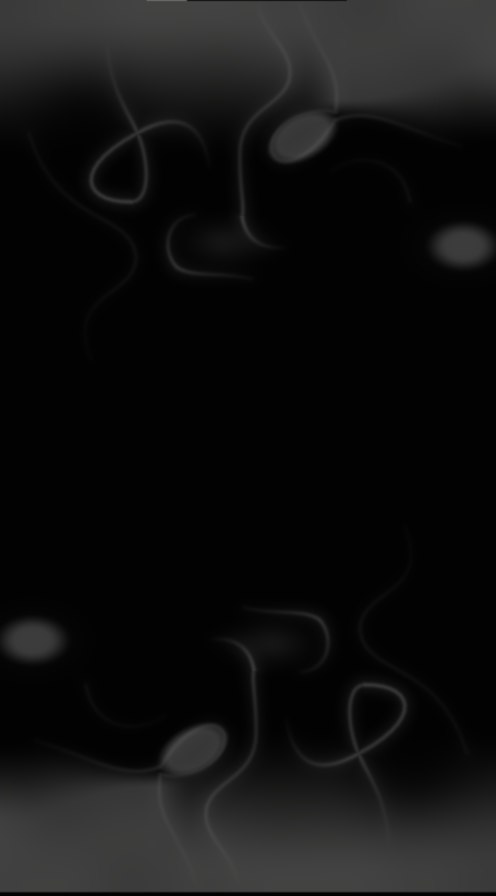
Write a Shadertoy shader that draws this background.

```glsl
// Dark smoke: grey fog at both ends, with thin glowing wisps in half-turn symmetry.
#define CANVAS vec2(4.26, 7.68)
#define PIVOT vec2(2.13, 3.80)
#define FOG_LEVEL 0.24
#define WISP_LEVEL 0.17
#define WISP_WIDTH 0.022
#define HALO_WIDTH 0.085
#define STEPS 14
#define BASE 0.006

float hash(vec2 p) {
    return fract(sin(dot(p, vec2(127.1, 311.7))) * 4375.85);
}

float noise(vec2 p) {
    vec2 i = floor(p), f = fract(p);
    f = f * f * (3.0 - 2.0 * f);
    return mix(mix(hash(i), hash(i + vec2(1, 0)), f.x),
               mix(hash(i + vec2(0, 1)), hash(i + vec2(1, 1)), f.x), f.y);
}

// Falls smoothly from 1 to 0 as x goes from a to b (a < b).
float fade(float a, float b, float x) {
    return 1.0 - smoothstep(a, b, x);
}

float blob(vec2 p, vec2 centre, vec2 radius) {
    vec2 q = (p - centre) / radius;
    return exp(-dot(q, q));
}

vec2 cubic(vec2 a, vec2 b, vec2 c, vec2 d, float t) {
    float s = 1.0 - t;
    return s * s * s * a + 3.0 * s * t * (s * b + t * c) + t * t * t * d;
}

// Glow along a cubic curve; its strength runs from ends.x to ends.y.
float wisp(vec2 p, vec2 a, vec2 b, vec2 c, vec2 d, vec2 ends) {
    float best = 1e5, along = 0.0;
    vec2 from = a;
    for (int i = 1; i <= STEPS; i++) {
        vec2 to = cubic(a, b, c, d, float(i) / float(STEPS));
        vec2 span = to - from, rel = p - from;
        float h = clamp(dot(rel, span) / dot(span, span), 0.0, 1.0);
        vec2 gap = rel - span * h;
        float d2 = dot(gap, gap);
        if (d2 < best) {
            best = d2;
            along = (float(i - 1) + h) / float(STEPS);
        }
        from = to;
    }
    float core = exp(-best / (WISP_WIDTH * WISP_WIDTH));
    float halo = exp(-best / (HALO_WIDTH * HALO_WIDTH));
    return mix(ends.x, ends.y, along) * (0.72 * core + 0.28 * halo);
}

float fog(vec2 p) {
    // Soft left bank with a dark hollow
    float left = fade(0.1, 1.4, p.y);
    left *= 1.0 - 0.72 * blob(p, vec2(0.72, 1.05), vec2(0.48, 0.42));
    // Right bank with a crisp, sloping lower edge
    float slope = smoothstep(3.0, 3.9, p.x);
    float edge = mix(1.02, 1.28, slope);
    float soft = mix(0.18, 0.75, smoothstep(3.0, 4.1, p.x));
    float right = fade(edge - soft, edge, p.y) * (1.0 - 0.15 * smoothstep(0.3, 1.0, p.y));
    float bank = mix(left, right, smoothstep(2.6, 2.98, p.x));
    return FOG_LEVEL * bank * (0.92 + 0.16 * noise(p * 1.6));
}

float wisps(vec2 p) {
    // Crossing loop
    float g = wisp(p, vec2(0.92, 0.4), vec2(0.96, 0.8), vec2(1.1, 0.95), vec2(1.18, 1.14), vec2(0.1, 1.0));
    g = max(g, wisp(p, vec2(1.18, 1.14), vec2(1.27, 1.33), vec2(1.31, 1.72), vec2(1.13, 1.73), vec2(0.9, 1.0)));
    g = max(g, wisp(p, vec2(1.13, 1.73), vec2(0.72, 1.74), vec2(0.6, 1.45), vec2(1.18, 1.14), vec2(1.2, 1.0)));
    g = max(g, wisp(p, vec2(1.18, 1.14), vec2(1.5, 0.96), vec2(1.73, 1.02), vec2(1.8, 1.42), vec2(1.1, 0.1)));
    // Long central ribbon
    g = max(g, wisp(p, vec2(2.22, 0.05), vec2(2.28, 0.32), vec2(2.55, 0.45), vec2(2.48, 0.7), vec2(0.1, 0.7)));
    g = max(g, wisp(p, vec2(2.48, 0.7), vec2(2.4, 0.92), vec2(2.06, 0.95), vec2(2.06, 1.32), vec2(0.7, 0.7)));
    g = max(g, wisp(p, vec2(2.06, 1.32), vec2(2.06, 1.65), vec2(2.1, 1.75), vec2(2.08, 1.86), vec2(0.7, 1.0)));
    g = max(g, wisp(p, vec2(2.08, 1.86), vec2(2.11, 2.05), vec2(2.25, 2.14), vec2(2.44, 2.12), vec2(1.2, 0.1)));
    // Side strand, lobe rim and fog crest
    g = max(g, wisp(p, vec2(2.58, 0.05), vec2(2.72, 0.45), vec2(2.95, 0.6), vec2(2.88, 0.96), vec2(0.1, 0.55)));
    g = max(g, wisp(p, vec2(2.88, 0.96), vec2(2.5, 0.9), vec2(2.3, 1.15), vec2(2.33, 1.3), vec2(0.5, 0.6)));
    g = max(g, wisp(p, vec2(2.33, 1.3), vec2(2.4, 1.48), vec2(2.68, 1.36), vec2(2.88, 1.03), vec2(0.6, 0.5)));
    g = max(g, wisp(p, vec2(2.88, 1.03), vec2(3.2, 0.9), vec2(3.5, 1.12), vec2(3.95, 1.25), vec2(0.6, 0.1)));
    // Small hook
    g = max(g, wisp(p, vec2(1.66, 1.84), vec2(1.4, 1.88), vec2(1.4, 2.18), vec2(1.52, 2.29), vec2(0.2, 1.0)));
    g = max(g, wisp(p, vec2(1.52, 2.29), vec2(1.64, 2.38), vec2(1.9, 2.33), vec2(2.16, 2.39), vec2(1.0, 0.2)));
    // Faint trails
    g = max(g, wisp(p, vec2(0.25, 1.15), vec2(0.5, 1.95), vec2(1.12, 1.8), vec2(1.17, 2.2), vec2(0.2, 0.3)));
    g = max(g, wisp(p, vec2(1.17, 2.2), vec2(1.17, 2.55), vec2(0.55, 2.5), vec2(0.78, 3.08), vec2(0.3, 0.08)));
    return max(g, wisp(p, vec2(2.85, 1.46), vec2(3.1, 1.3), vec2(3.45, 1.35), vec2(3.52, 1.72), vec2(0.08, 0.25)));
}

void mainImage(out vec4 fragColor, in vec2 fragCoord) {
    vec2 uv = fragCoord / iResolution.xy;
    vec2 page = vec2(uv.x, 1.0 - uv.y) * CANVAS;
    vec2 p = page.y > PIVOT.y ? 2.0 * PIVOT - page : page;

    float light = fog(p);
    // Filled lobe, tilted
    vec2 q = mat2(0.87, 0.49, -0.49, 0.87) * (p - vec2(2.6, 1.17));
    light = max(light, 0.21 * fade(0.65, 1.1, length(q / vec2(0.33, 0.2))));
    // Oval glow at the side and haze beside the hook
    float oval = length((p - vec2(3.98, 2.11)) / vec2(0.34, 0.23));
    light += 0.2 * fade(0.4, 1.05, oval) + 0.03 * exp(-oval * oval * 0.8);
    light += 0.075 * blob(p, vec2(1.93, 2.08), vec2(0.28, 0.16));
    light += WISP_LEVEL * wisps(p) * (1.0 - 1.6 * light);

    // Dark lower border and a thin bar on the top edge
    light *= fade(7.635, 7.66, page.y);
    float bar = fade(0.004, 0.016, page.y) * smoothstep(1.25, 1.27, page.x) * fade(2.97, 2.99, page.x);
    light = mix(light, mix(0.4, 0.08, smoothstep(1.59, 1.62, page.x)), bar);
    fragColor = vec4(vec3(1.0, 1.0, 0.99) * (BASE + light), 1.0);
}
```
